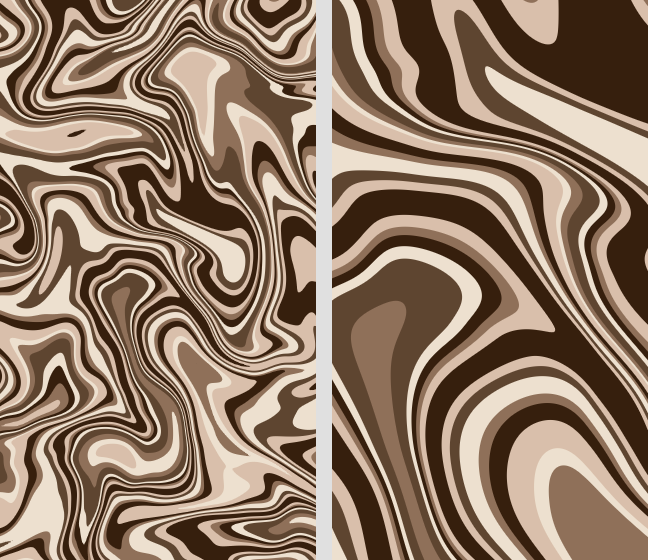
Left: the whole. Right: its middle third, enlarged.
Give the GLSL for this texture, as a WebGL 2 fragment shader.

```glsl
#version 300 es
precision highp float;

uniform vec2 u_resolution;
out vec4 fragColor;

const vec3 TONES[5] = vec3[5](
    vec3(0.21, 0.12, 0.05),   // espresso
    vec3(0.37, 0.27, 0.19),   // umber
    vec3(0.56, 0.44, 0.35),   // mocha
    vec3(0.85, 0.75, 0.67),   // blush
    vec3(0.93, 0.88, 0.81));  // cream

// Band order and widths over one cycle of pigment
const int ORDER[14] = int[14](0, 3, 1, 4, 2, 0, 3, 4, 2, 1, 4, 0, 2, 3);
const float WIDTHS[14] = float[14](0.15, 0.06, 0.06, 0.10, 0.05, 0.08, 0.10,
                                   0.04, 0.06, 0.10, 0.05, 0.05, 0.04, 0.06);

vec2 latticeGradient(vec2 cell) {
    uvec2 k = uvec2(ivec2(cell)) * uvec2(1597u, 3571u);
    uint h = (k.x ^ k.y) * 747796u + 2891u;
    h = (h ^ (h >> 15)) * 73244475u;
    h = (h ^ (h >> 13)) * 73244475u;
    float angle = float((h >> 8) & 65535u) / 65536.0 * 6.28319;
    return vec2(cos(angle), sin(angle));
}

// Gradient noise: value in x, analytic derivative in yz
vec3 gradientNoise(vec2 p) {
    vec2 cell = floor(p), f = p - cell;
    vec2 u = f * f * f * (f * (f * 6.0 - 15.0) + 10.0);
    vec2 du = 30.0 * f * f * (f * (f - 2.0) + 1.0);
    vec2 ga = latticeGradient(cell);
    vec2 gb = latticeGradient(cell + vec2(1, 0));
    vec2 gc = latticeGradient(cell + vec2(0, 1));
    vec2 gd = latticeGradient(cell + vec2(1, 1));
    float a = dot(ga, f);
    float b = dot(gb, f - vec2(1, 0));
    float c = dot(gc, f - vec2(0, 1));
    float d = dot(gd, f - vec2(1, 1));
    float twist = a - b - c + d;
    float value = a + u.x * (b - a) + u.y * (c - a) + u.x * u.y * twist;
    vec2 slope = ga + u.x * (gb - ga) + u.y * (gc - ga)
               + u.x * u.y * (ga - gb - gc + gd)
               + du * (u.yx * twist + vec2(b, c) - a);
    return vec3(value, slope);
}

// Trace a point back through a slowly drifting, divergence-free flow
vec2 stir(vec2 p) {
    for (int i = 0; i < 24; i++) {
        float drift = float(i) * 0.02;
        vec2 slope = 2.2 * gradientNoise(p * 2.2 + vec2(drift, 7.3 - drift)).yz
                   + 0.33 * gradientNoise(p * 5.5 + vec2(31.7, 12.1 + drift)).yz;
        p += 0.0046 * vec2(slope.y, -slope.x);
    }
    return p;
}

// Running length of a repeating band that fills [0, width) of each cycle
float bandLength(float x, float width) {
    return floor(x) * width + min(fract(x), width);
}

// Average the pigment cycle over the pixel footprint
vec3 pigment(float v, float footprint) {
    vec3 colour = vec3(0.0);
    float start = 0.0;
    for (int i = 0; i < 14; i++) {
        float x = v - start;
        float covered = bandLength(x + 0.5 * footprint, WIDTHS[i])
                      - bandLength(x - 0.5 * footprint, WIDTHS[i]);
        colour += TONES[ORDER[i]] * covered / footprint;
        start += WIDTHS[i];
    }
    return colour;
}

void main() {
    vec2 p = gl_FragCoord.xy / u_resolution.x;
    vec2 q = stir(p);

    // Unstirred paint: broad pools with a gentle vertical drift
    float paint = 1.5 * gradientNoise(q * 2.2 + vec2(17.4, 3.8)).x
                + 0.15 * gradientNoise(q * 5.0 + 41.3).x
                + 0.5 * q.y + 0.2 * q.x;

    float footprint = max(length(vec2(dFdx(paint), dFdy(paint))), 0.0005);
    fragColor = vec4(pigment(paint, footprint), 1.0);
}
```
